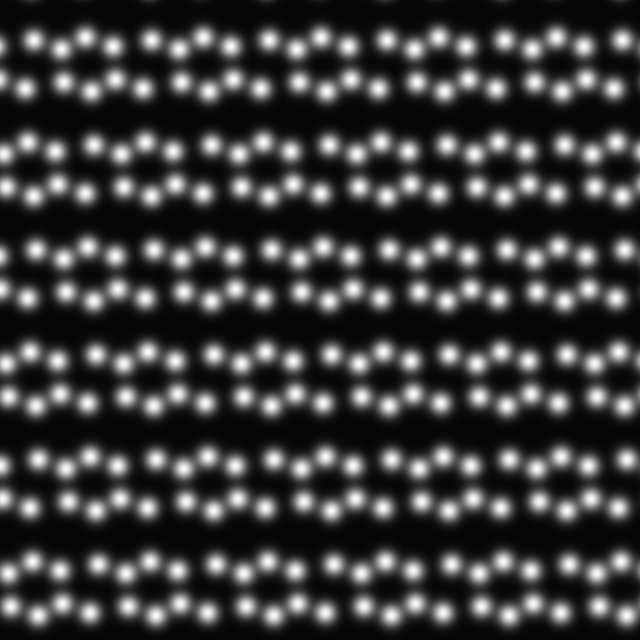
This pattern is drawn by a WebGL 1 fragment shader. Its source:

```glsl
precision mediump float;

uniform vec2 u_resolution;

#define CELL vec2(0.1839, 0.1638)
#define ROW_SHIFT -0.09375
#define CENTER vec2(0.5098, 0.5717)
#define CHAIN_START vec2(-0.0853, 0.0378)
#define CHAIN_STEP vec2(0.0404, 0.00215)
#define ZIGZAG vec2(0.0026, -0.0163)
#define GLOW_RADIUS 0.01655
#define FLOOR_LEVEL 0.022
#define GLOW_LEVEL 0.95

// Soft dot, repeated along the row
float glowDot(vec2 offset) {
  offset.x = mod(offset.x + 0.5 * CELL.x, CELL.x) - 0.5 * CELL.x;
  offset /= GLOW_RADIUS;
  return exp(-dot(offset, offset));
}

// Four-dot zigzag chain and its half-turn copy
float chainPair(vec2 p) {
  float glow = 0.0;
  for (int i = 0; i < 4; i++) {
    float index = float(i);
    vec2 place = CHAIN_START + CHAIN_STEP * index + ZIGZAG * mod(index, 2.0);
    glow += glowDot(p - place) + glowDot(p + place);
  }
  return glow;
}

void main() {
  vec2 p = gl_FragCoord.xy / min(u_resolution.x, u_resolution.y) - CENTER;
  float nearestRow = floor(p.y / CELL.y + 0.5);

  // Sheared rows: the nearest one and its neighbours
  float glow = 0.0;
  for (int j = -1; j <= 1; j++) {
    float row = nearestRow + float(j);
    glow += chainPair(p - row * vec2(ROW_SHIFT, CELL.y));
  }

  float level = min(FLOOR_LEVEL + GLOW_LEVEL * glow, 1.0);
  gl_FragColor = vec4(vec3(level), 1.0);
}
```
